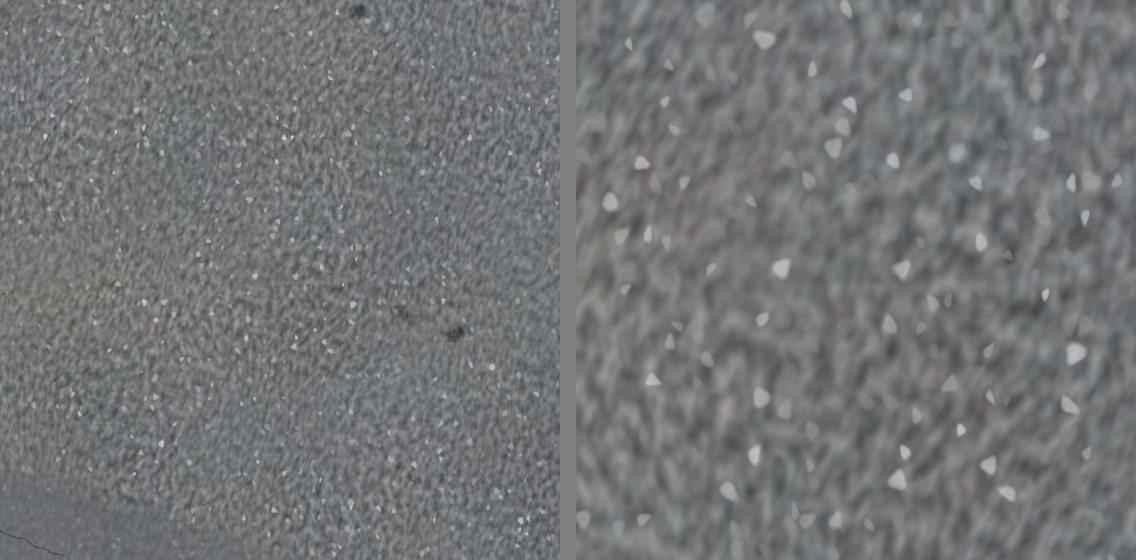
Left: the whole. Right: its middle third, enlarged.
Write a Shadertoy shader that draws this texture.

```glsl
// Worn grey asphalt with slanted fine grain, pale stone chips, pits and a smooth patch.

const vec3 ASPHALT = vec3(0.443, 0.451, 0.455);
const vec3 WARM_TINT = vec3(0.018, 0.006, -0.016);
const vec3 TEAL_TINT = vec3(-0.022, 0.010, 0.012);
const vec3 CHIP_TINT = vec3(1.0, 1.0, 0.98);
const vec2 GRAIN_DIR = vec2(0.287, 0.958);
const vec2 GRAIN_FREQ = vec2(92.0, 56.0);
const float COARSE_GRAIN = 0.185;
const float FINE_GRAIN = 0.115;
const float CHIP_FREQ = 60.0;
const float CHIP_SHARE = 0.42;
const float CHIP_DIM = 0.045;
const float CHIP_BRIGHT = 0.29;
const float PIT_DEPTH = 0.17;
const vec2 PITS[3] = vec2[3](vec2(0.635, 0.980), vec2(0.815, 0.402), vec2(0.722, 0.440));
const vec2 PIT_SIZE = vec2(0.024, 0.014);

// Integer hash giving two values in 0..1 per cell
vec2 hash2(vec2 cell) {
    uvec2 v = uvec2(ivec2(cell)) * 1664525u + 1013904223u;
    v.x += v.y * 1664525u;
    v.y += v.x * 1664525u;
    v ^= v >> 16u;
    v.x += v.y * 1664525u;
    v.y += v.x * 1664525u;
    v ^= v >> 16u;
    return vec2(v & 65535u) / 65535.0;
}

float slope(vec2 cell, vec2 offset) {
    float angle = 6.2832 * hash2(cell).x;
    return dot(vec2(cos(angle), sin(angle)), offset);
}

// Gradient noise centred on zero
float noise(vec2 p) {
    vec2 i = floor(p), f = p - i;
    vec2 u = f * f * f * (f * (f * 6.0 - 15.0) + 10.0);
    vec2 e = vec2(1.0, 0.0);
    return mix(mix(slope(i, f), slope(i + e, f - e), u.x),
               mix(slope(i + e.yx, f - e.yx), slope(i + 1.0, f - 1.0), u.x), u.y);
}

// Scattered chips: x is coverage, y is added brightness
vec2 chips(vec2 p) {
    vec2 home = floor(p);
    vec2 best = vec2(0.0);
    for (int j = -1; j <= 1; j++) {
        for (int i = -1; i <= 1; i++) {
            vec2 cell = home + vec2(i, j);
            vec2 kind = hash2(cell + 311.0);
            if (kind.x > CHIP_SHARE) continue;
            vec2 shape = hash2(cell + 727.0);
            vec2 d = p - cell - 0.15 - 0.7 * hash2(cell + 97.0);
            float turn = 0.9 + 1.6 * shape.x;
            vec2 axis = vec2(cos(turn), sin(turn));
            d = vec2(dot(d, axis), dot(d, vec2(-axis.y, axis.x)));
            d.y *= mix(1.1, 1.9, shape.y);
            float corner = 0.13 * cos(3.0 * atan(d.y, d.x) + 9.0 * shape.y);
            float radius = mix(0.24, 0.42, hash2(cell + 53.0).x) * (1.0 + corner);
            float cover = 1.0 - smoothstep(0.55, 1.2, length(d) / radius);
            float glow = cover * mix(CHIP_DIM, CHIP_BRIGHT, pow(kind.y, 3.0));
            best = max(best, vec2(cover, glow));
        }
    }
    return best;
}

// Irregular dark hollows
float pits(vec2 uv) {
    float dark = 0.0;
    for (int i = 0; i < 3; i++) {
        vec2 d = (uv - PITS[i]) / PIT_SIZE;
        float edge = length(d) + 1.1 * noise(uv * 75.0);
        dark = max(dark, (1.0 - smoothstep(0.3, 1.2, edge)) * (i == 2 ? 0.6 : 1.0));
    }
    return dark;
}

// Thin broken crack in the lower left corner
float crack(vec2 uv) {
    float line = 0.052 - 0.42 * uv.x + 0.008 * noise(uv * 38.0);
    float width = 0.0028 * (0.75 + noise(uv * 24.0 + 5.0));
    float reach = 1.0 - smoothstep(0.09, 0.14, uv.x);
    return reach * (1.0 - smoothstep(0.2, 1.3, abs(uv.y - line) / width));
}

void mainImage(out vec4 fragColor, in vec2 fragCoord) {
    vec2 uv = fragCoord / iResolution.y;

    // Slanted grain space with a slowly wandering lean
    vec2 grain = vec2(dot(uv, vec2(GRAIN_DIR.y, -GRAIN_DIR.x)), dot(uv, GRAIN_DIR));
    grain.x += 0.03 * noise(uv * 4.0 + 31.0);
    vec2 jitter = 0.0025 * vec2(noise(uv * 70.0), noise(uv * 70.0 + 43.0));
    float texture1 = COARSE_GRAIN * noise((grain + jitter) * GRAIN_FREQ);
    float texture2 = FINE_GRAIN * noise((grain - jitter) * GRAIN_FREQ * 1.75 + 17.0);
    vec2 chip = chips((uv + jitter) * CHIP_FREQ);

    // Smooth worn patch, fading into the rough surface
    float border = uv.y + 0.30 * uv.x - 0.165 + 0.04 * noise(uv * 9.0);
    float rough = smoothstep(-0.03, 0.04, border);
    float wear = 0.9 + 0.45 * noise(uv * 6.0 + 11.0);

    float light = (texture1 + texture2) * (1.0 - 0.5 * chip.x) + chip.y;
    light *= wear * mix(0.38, 1.0, rough);
    light += 0.035 * noise(uv * 3.5 + 7.0) - 0.025 * (1.0 - rough);
    light -= PIT_DEPTH * pits(uv) + 0.12 * crack(uv);

    // Broad warm and cool drifts with faint local colour
    float warmth = 0.25 - 0.7 * uv.x + 1.3 * noise(uv * 3.0 + 23.0) + 0.6 * noise(uv * 45.0);
    float teal = 0.7 * noise(uv * 8.0 + 61.0) + 0.9 * noise(uv * 60.0 + 19.0);
    vec3 color = ASPHALT + light * mix(vec3(1.0), CHIP_TINT, chip.x);
    color += WARM_TINT * (warmth * rough - 0.25 * (1.0 - rough)) + TEAL_TINT * teal;

    fragColor = vec4(clamp(color, 0.0, 1.0), 1.0);
}
```
